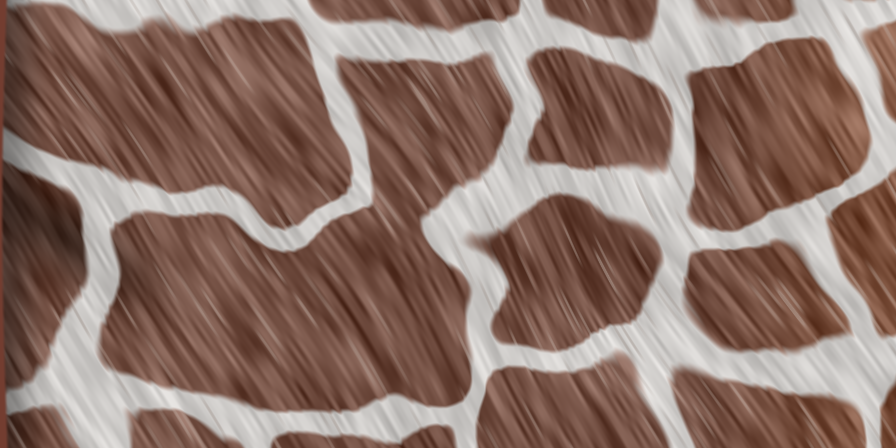
Write a Shadertoy shader that draws this texture.

```glsl
// Giraffe hide: rounded brown patches parted by pale, uneven gaps.
// Patches are soft Voronoi cells, some fused with a neighbour; stretched
// noise and scattered strands give the short fur slanting down to the right.

vec2 hash2(vec2 p) {
    vec3 q = fract(p.xyx * vec3(0.1031, 0.1030, 0.0973));
    q += dot(q, q.yzx + 33.33);
    return fract((q.xx + q.yz) * q.zy);
}

float noise(vec2 p) {
    vec2 i = floor(p), f = fract(p);
    f = f * f * (3.0 - 2.0 * f);
    float low = mix(hash2(i).x, hash2(i + vec2(1, 0)).x, f.x);
    float high = mix(hash2(i + vec2(0, 1)).x, hash2(i + vec2(1, 1)).x, f.x);
    return mix(low, high, f.y);
}

// Some odd cells join the even cell to their right or below.
vec2 owner(vec2 cell) {
    vec2 r = hash2(cell + 71.0);
    if (mod(cell.x + cell.y, 2.0) < 0.5 || r.x > 0.38) return cell;
    return cell + (r.y < 0.5 ? vec2(1, 0) : vec2(0, -1));
}

float siteDistance(vec2 p, vec2 cell) {
    return length(cell + 0.15 + 0.7 * hash2(cell + 19.0) - p);
}

// Soft difference between the nearest foreign site and the own sites.
float patchDepth(vec2 p) {
    vec2 base = floor(p), self = base;
    float nearest = 9.0;
    for (int y = -1; y <= 1; y++)
    for (int x = -1; x <= 1; x++) {
        vec2 cell = base + vec2(x, y);
        float d = siteDistance(p, cell);
        if (d < nearest) { nearest = d; self = owner(cell); }
    }
    float own = 0.0, foreign = 0.0;
    for (int y = -2; y <= 2; y++)
    for (int x = -2; x <= 2; x++) {
        vec2 cell = base + vec2(x, y);
        float weight = exp(-15.0 * siteDistance(p, cell));
        if (distance(owner(cell), self) < 0.5) own += weight;
        else foreign += weight;
    }
    return log(own / foreign) / 15.0;
}

// Sparse single hairs, x across and y along the fur.
float strands(vec2 fur, vec2 density, float share) {
    vec2 g = fur * density;
    g.y += 7.0 * hash2(vec2(floor(g.x), 3.0)).x;
    vec2 r = hash2(floor(g) + 40.0), f = fract(g) - 0.5;
    float across = abs(f.x + 0.3 * (r.x - 0.5) * (1.0 + f.y));
    float line = smoothstep(0.32, 0.05, across) * smoothstep(0.5, 0.15, abs(f.y));
    return line * step(1.0 - share, r.y) * (0.5 + 0.5 * r.x);
}

void mainImage(out vec4 fragColor, in vec2 fragCoord) {
    vec2 p = fragCoord / iResolution.y;
    float side = fragCoord.x / iResolution.x;

    // Fur coordinates, gently bent
    vec2 bent = p + 0.12 * vec2(noise(p * 2.0 + 5.0), noise(p * 2.0 + 25.0));
    vec2 fur = vec2(dot(bent, vec2(0.866, 0.5)), dot(bent, vec2(0.5, -0.866)));
    float fine = noise(fur * vec2(110.0, 13.0) + 90.0) - 0.5;
    float coarse = noise(fur * vec2(42.0, 6.0) + 50.0) - 0.5;
    float blotch = noise(p * 5.0 + 12.0) - 0.5;

    // Patch outline, wavy and ragged with hair
    vec2 wobble = vec2(noise(p * 8.0 + 3.0), noise(p * 8.0 + 63.0)) - 0.5;
    float depth = patchDepth(p * 2.5 + 0.2 * wobble + vec2(7.3, 4.6));
    depth += 0.04 * fine + 0.025 * coarse;
    float patchMask = smoothstep(0.105, 0.175, depth);

    // Brown fur, warmer to the right, with pale hairs
    vec3 brown = vec3(0.45, 0.31, 0.26) + 0.22 * fine + 0.15 * coarse + 0.12 * blotch;
    brown += smoothstep(0.75, 1.0, side) * vec3(0.03, 0.0, -0.03);
    float pale = strands(fur, vec2(62.0, 8.0), 0.12) + strands(fur + 3.7, vec2(48.0, 6.0), 0.06);
    brown = mix(brown, vec3(0.74, 0.67, 0.63), 0.5 * min(pale, 1.0));

    // Dark tuft near the left side
    vec2 t = p - vec2(0.15, 0.47);
    t = vec2(0.82 * t.x - 0.57 * t.y, 0.57 * t.x + 0.82 * t.y);
    float tuft = exp(-dot(t * vec2(5.5, 15.0), t * vec2(5.5, 15.0)));
    brown = mix(brown, vec3(0.20, 0.13, 0.10) + 0.1 * fine, 0.85 * tuft);

    // Off-white fur with a few grey hairs
    vec3 cream = vec3(0.80, 0.79, 0.78) + 0.15 * fine + 0.10 * coarse + 0.04 * blotch;
    float grey = strands(fur + 8.1, vec2(58.0, 7.0), 0.14);
    cream = mix(cream, vec3(0.60, 0.55, 0.52), 0.45 * grey);

    vec3 color = mix(cream, brown, patchMask);

    // Shaded turn and thin reddish rim at the left border
    color *= mix(0.62, 1.0, smoothstep(0.0, 0.06, side));
    float rim = smoothstep(0.011, 0.006, side + 0.006 * sin(3.0 * p.y));
    color = mix(color, vec3(0.45, 0.24, 0.19), rim);

    fragColor = vec4(clamp(color, 0.0, 1.0), 1.0);
}
```
